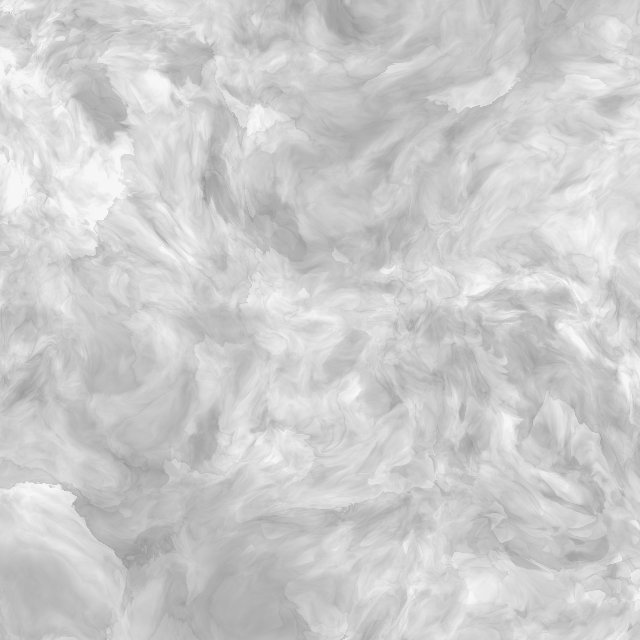
Write a WebGL 2 fragment shader that draws this texture.

```glsl
#version 300 es
precision highp float;
// Pale grey marbled collage: torn translucent flakes, folds, veins and smears.

#define MEAN_TONE 0.81
#define CONTRAST 1.25
#define FLAKE_LAYERS 5
#define FLAKE_SCALE 3.6
#define FLAKE_RANGE 0.42
#define FOLD_COUNT 5.0
#define FOLD_DEPTH 0.09
#define MOTTLE 0.14
#define GRIT 0.06
#define RAGGED 0.22
#define VEIN_DEPTH 0.06
#define SMEAR_HEIGHT 0.5

uniform vec2 u_resolution;
out vec4 fragColor;

vec3 hash3(vec2 p) {
  vec3 q = fract(p.xyx * vec3(0.1031, 0.1030, 0.0973));
  q += dot(q, q.yxz + 33.33);
  return fract((q.xxy + q.yzz) * q.zyx);
}

mat2 rotation(float a) {
  float c = cos(a), s = sin(a);
  return mat2(c, s, -s, c);
}

// Layered sines, each layer bending the next; roughly -1 to 1
float cloud(vec2 p) {
  float sum = 0.0, amp = 0.5;
  for (int i = 0; i < 7; i++) {
    p = rotation(1.1) * p * 1.65 + 1.7;
    p += 0.5 * sin(p.yx * 1.1 + float(i));
    sum += amp * sin(p.x) * cos(p.y * 0.9);
    amp *= 0.7;
  }
  return sum;
}

// Ragged displacement of the plane
vec2 warp(vec2 p) {
  vec2 offset = vec2(0.0);
  float freq = 9.0;
  for (int i = 0; i < 6; i++) {
    vec2 q = rotation(float(i) * 1.3 + 0.4) * (p + offset) * freq;
    offset += 0.34 / freq * sin(q.yx + vec2(i, 2 * i));
    freq *= 2.1;
  }
  return p + offset;
}

// Paints one layer of scattered torn flakes over a tone
float paintFlakes(float tone, vec2 p, float scale, float cover, float tear, float pixel) {
  p = p * scale + scale * 7.3;
  vec2 cell = floor(p);
  float foldFade = 1.0 - smoothstep(11.0, 30.0, scale);
  for (int j = -1; j <= 1; j++) {
    for (int i = -1; i <= 1; i++) {
      vec2 id = cell + vec2(i, j);
      vec3 place = hash3(id);
      vec3 look = hash3(id + 57.3);
      vec2 q = rotation(place.z * 6.2832) * (p - id - 0.3 - 0.4 * place.xy);
      q.y += 0.5 * q.x * q.x;

      // Between oval and wedge; one side is crisp, the other melts away
      vec2 s = q * vec2(1.0, 1.0 + look.z);
      float wedge = max(abs(s.x) * 0.9 + s.y * 0.5, -s.y);
      float d = mix(length(s), wedge, 0.6) - mix(0.35, 0.8, look.x) + RAGGED * tear;
      float crisp = smoothstep(-0.35, 0.3, q.y + 0.3 * q.x);
      float width = max(mix(0.5, 0.03, crisp), 1.5 * pixel * scale);
      float mask = 1.0 - smoothstep(-width, 0.0, d);
      mask *= 1.0 - smoothstep(0.85, 1.1, length(q));

      // Own tone, slope across the flake and saw-like folds
      float flake = MEAN_TONE + (look.y - 0.5) * FLAKE_RANGE + 0.12 * q.y;
      float bend = 0.5 * sin(q.x * 4.0 + place.x * 9.0) + 0.5 * tear;
      float phase = fract(q.y * FOLD_COUNT + bend);
      float fold = phase - smoothstep(0.8, 1.0, phase) - 0.4;
      flake += fold * FOLD_DEPTH * foldFade * smoothstep(0.2, 0.6, place.y);
      tone = mix(tone, flake, mask * cover * mix(0.15, 0.85, look.z * look.z));
      tone -= 0.05 * cover * crisp * exp(-abs(d) / 0.025) * look.x;
    }
  }
  return tone;
}

void main() {
  float shortSide = min(u_resolution.x, u_resolution.y);
  vec2 uv = gl_FragCoord.xy / shortSide;
  vec2 p = warp(uv);
  float haze = cloud(p * 3.0);
  float detail = cloud(p * 13.0 + 4.0);
  float grit = cloud(p * 34.0 + 2.0);

  // Broad light and shade, slightly paler toward the bottom
  float tone = MEAN_TONE + 0.04 * (0.5 - uv.y) + MOTTLE * haze;

  // Flakes from large to small, the small ones in drifts
  float scale = FLAKE_SCALE;
  for (int i = 0; i < FLAKE_LAYERS; i++) {
    float drift = smoothstep(-0.5, 0.6, cloud(uv * 2.0 + float(i) * 3.7));
    float cover = mix(0.95, drift * 0.6, min(float(i) * 0.4, 1.0));
    float tear = detail + 0.5 * grit;
    tone = paintFlakes(tone, p, scale, cover, tear, 1.0 / shortSide);
    scale *= 1.85;
  }
  tone += 0.06 * cloud(uv * 2.3 + 5.0);

  // Horizontal smear with a firm upper edge, and a pale ragged centre
  float below = SMEAR_HEIGHT + 0.01 + 0.004 * haze - uv.y;
  float band = smoothstep(-0.02, 0.01, below) * exp(-max(below, 0.0) * 14.0);
  float reach = smoothstep(0.0, 0.7, cos(uv.x * 17.9) + 0.4 * haze);
  float streak = sin(uv.y * 310.0 + 3.0 * sin(uv.x * 5.0)) * sin(uv.y * 171.0);
  tone = mix(tone, 0.725 + 0.012 * streak, 0.7 * band * reach);
  float glow = length((p - vec2(0.49, 0.47)) * vec2(1.5, 1.0)) + 0.07 * detail;
  tone = mix(tone, 0.89, 0.55 * (1.0 - smoothstep(0.05, 0.17, glow)));

  // Fine mottling and broken veins
  tone += 0.04 * detail + GRIT * grit * (0.75 + 0.5 * haze);
  float vein = exp(-abs(cloud(p * 6.0 + 9.0)) * 24.0);
  tone -= VEIN_DEPTH * vein * smoothstep(-0.1, 0.5, haze + 0.7 * detail);
  tone = MEAN_TONE + (tone - MEAN_TONE + 0.006) * CONTRAST;
  fragColor = vec4(vec3(clamp(tone, 0.6, 0.965)), 1.0);
}
```
